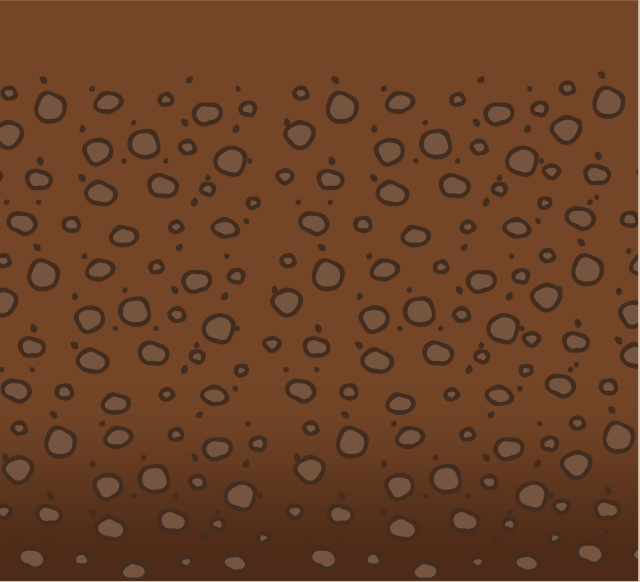
A WebGL 2 fragment shader for this texture:

```glsl
#version 300 es
precision highp float;

uniform vec2 u_resolution;
out vec4 fragColor;

const vec3 SOIL = vec3(0.453, 0.272, 0.153);
const vec3 DEEP_SOIL = vec3(0.305, 0.168, 0.093);
const vec3 OUTLINE = vec3(0.268, 0.176, 0.118);
const vec3 STONE = vec3(0.457, 0.332, 0.252);
const vec3 RIM = vec3(0.86, 0.77, 0.70);

// One unit is the spacing of the stone rows
const float ROWS_HIGH = 13.9;
const vec2 FIRST_STONE = vec2(0.24, 2.43);
const vec2 TILE = vec2(6.0, 4.0);
const float BANDS = 3.0;
const float LINE = 0.107;
const float THIRD_TURN = 2.0944;
const float QUARTER_TURN = 1.5708;

float hash(vec2 p, float seed) {
    return fract(sin(dot(p, vec2(127.1, 311.7)) + seed * 74.7) * 43758.5453);
}

mat2 rotation(float a) {
    return mat2(cos(a), -sin(a), sin(a), cos(a));
}

float cover(float d, float pixel) {
    return 1.0 - smoothstep(-pixel, pixel, d);
}

// Column spacing and sideways shift of a band
float bandPitch(float band) {
    return band == 1.0 ? 1.133 : 1.161;
}

float bandShift(float band) {
    return band == 1.0 ? -0.14 : 0.12 * band;
}

// Approximate distance to an ellipse with a lumpy edge
float lumpyEllipse(vec2 p, vec2 radii, float lump, float phase) {
    float a = atan(p.y, p.x);
    float edge = 1.0 + lump * (sin(3.0 * a + phase) + 0.8 * sin(4.0 * a + 2.3 * phase)
        + 0.4 * sin(5.0 * a - phase));
    float k = length(p / radii);
    return k * (k / edge - 1.0) / max(length(p / (radii * radii)), 0.001);
}

// Each row has its own rhythm of large and small stones
bool isLarge(vec2 id) {
    bool third = mod(id.x, 3.0) == 1.0;
    if (id.y == 0.0) return third || id.x == 2.0;
    if (id.y == 1.0) return !third;
    if (id.y == 2.0) return abs(id.x - 2.0) < 1.5;
    return mod(id.x, 2.0) == 0.0;
}

vec2 stoneRadii(vec2 id) {
    vec4 flatness = vec4(0.75, 0.92, 0.75, 0.73);
    float width = hash(id, 5.0);
    if (!isLarge(id)) return mix(0.18, 0.24, width) * vec2(1.0, 0.88);
    float aspect = flatness[int(id.y)];
    if (id.y == 0.0) aspect += 0.25 * max(sin(QUARTER_TURN * id.x), 0.0);
    return mix(0.34, 0.41, width) * vec2(1.0, aspect);
}

bool hasNoStone(vec2 id) {
    return mod(id.y, 2.0) == 1.0 && id.x == 2.0 * id.y - 1.0;
}

bool hasNoPebble(vec2 id) {
    if (id.y == 0.0) return mod(id.x, 3.0) == 2.0;
    if (id.y == 1.0) return id.x == 0.0;
    return id.y == 3.0 && abs(id.x - 1.5) < 1.0;
}

// Rows are shifted, stretched, swayed sideways and waved downward
vec2 stoneOffset(vec2 id) {
    vec4 shift = vec4(0.03, -0.27, -0.10, 0.42);
    vec4 stretch = vec4(0.02, -0.09, 0.12, 0.05);
    vec4 lean = vec4(0.05, 0.075, 0.075, 0.03);
    vec4 crest = vec4(1.2, 2.0, 2.0, 2.0);
    int row = int(id.y);
    float along = id.x - 2.5;
    float sway = mod(id.y, 2.0) == 0.0 ? 0.20 : 0.04;
    float x = shift[row] + stretch[row] * along - sway * sin(QUARTER_TURN * id.x);
    float y = 0.06 + lean[row] * along + 0.17 * cos(THIRD_TURN * (id.x - crest[row]));
    return vec2(x, y);
}

vec2 pebbleOffset(vec2 id) {
    vec4 shift = vec4(0.22, 0.08, -0.26, 0.30);
    vec4 stretch = vec4(0.0, 0.06, -0.16, 0.08);
    vec4 wave = vec4(0.14, 0.10, 0.27, 0.30);
    int row = int(id.y);
    float x = shift[row] + stretch[row] * (id.x - 2.5);
    return vec2(x, 0.05 + wave[row] * cos(THIRD_TURN * (id.x - 1.0)));
}

// Stone in x, its inner face in y
vec2 stone(vec2 p, vec2 id) {
    if (hasNoStone(id)) return vec2(9.0);
    vec2 q = rotation((hash(id, 3.0) - 0.5) * 0.6) * (p - stoneOffset(id));
    float phase = hash(id, 4.0) * 6.283;
    float d = lumpyEllipse(q, stoneRadii(id), 0.035, phase);
    float uneven = 0.010 * sin(3.0 * atan(q.y, q.x) + 2.0 * phase);
    return vec2(d, d + LINE + uneven);
}

float pebble(vec2 p, vec2 id) {
    if (hasNoPebble(id)) return 9.0;
    vec2 radii = mix(vec2(0.06, 0.065), vec2(0.08, 0.11), hash(id, 14.0));
    vec2 q = rotation((hash(id, 15.0) - 0.5) * 2.0) * (p - pebbleOffset(id));
    return lumpyEllipse(q, radii, 0.04, 1.0);
}

// Nearest dark shape in x, nearest stone face in y
vec2 rubble(vec2 p) {
    vec2 nearest = vec2(9.0);
    float baseRow = floor(p.y - FIRST_STONE.y + 0.5);
    for (int j = -1; j <= 1; j++) {
        float row = baseRow + float(j);
        if (row < 0.0 || row >= TILE.y * BANDS) continue;
        float band = floor(row / TILE.y);
        float pitch = bandPitch(band);
        float left = FIRST_STONE.x + bandShift(band);
        float baseColumn = floor((p.x - left) / pitch + 0.5);
        for (int i = -2; i <= 2; i++) {
            float column = baseColumn + float(i);
            vec2 id = mod(vec2(column, row), TILE);
            vec2 center = vec2(left + column * pitch, FIRST_STONE.y + row);
            // The last tile is pulled in and raised
            if (column >= 2.0 * TILE.x) center -= vec2(0.60, 0.12);
            vec2 s = stone(p - center, id);
            float speck = pebble(p - center - vec2(0.5 * pitch, -0.5), id);
            nearest = min(nearest, vec2(min(s.x, speck), s.y));
        }
    }
    return nearest;
}

void main() {
    vec2 size = u_resolution / u_resolution.y * ROWS_HIGH;
    vec2 p = gl_FragCoord.xy / u_resolution.y * ROWS_HIGH;
    p.y = ROWS_HIGH - p.y;
    float pixel = ROWS_HIGH / u_resolution.y;

    vec3 color = mix(SOIL, DEEP_SOIL, smoothstep(0.66, 0.98, p.y / ROWS_HIGH));
    vec2 d = rubble(p);
    color = mix(color, OUTLINE, cover(d.x, 0.7 * pixel));
    color = mix(color, STONE, cover(d.y, 0.7 * pixel));

    // Thin pale rim at the top, right and bottom
    float rim = min(p.y + 0.015, min(size.x - p.x - 0.02, size.y - p.y));
    color = mix(color, RIM, cover(rim - 0.022, 0.5 * pixel));
    fragColor = vec4(color, 1.0);
}
```
